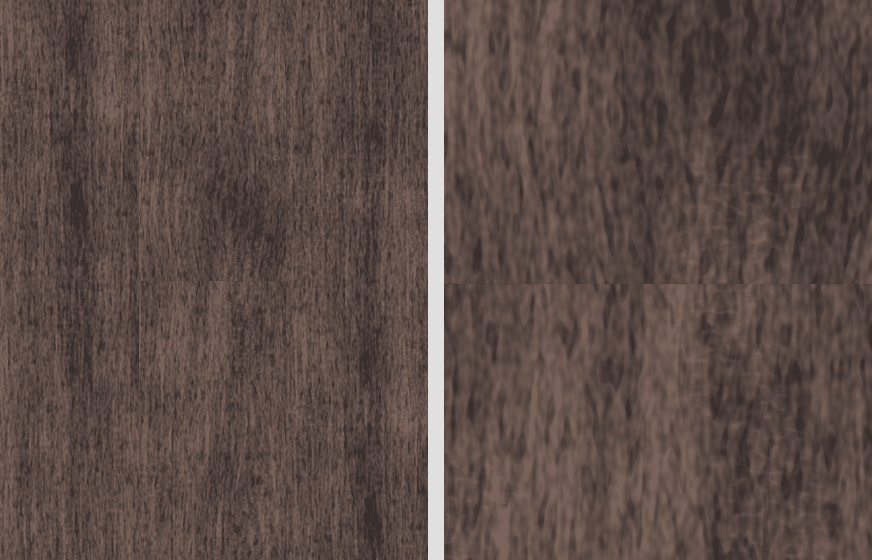
Left: the whole. Right: its middle third, enlarged.
This texture is drawn by a Shadertoy shader. Its source:

```glsl
// Dark brown oak planks: three columns, one butt joint, knots and streaky grain.

// Lengths are fractions of the canvas height.
const vec3  DARK_WOOD    = vec3(0.218, 0.182, 0.176);
const vec3  LIGHT_WOOD   = vec3(0.480, 0.389, 0.352);
const float PLANK_WIDTH  = 0.2625;
const float PLANK_CROP   = 0.0145;  // part of the first plank left of the canvas
const float JOINT_Y      = 0.4975;  // butt joint of the middle column
const float PLANK_SHIFT  = 0.56;    // slide between the two outer planks
const float PITH_X       = 0.146;   // dark heart of the outer planks
const float BASE_TONE    = 0.535;
const float SEAM_WIDTH   = 0.0010;
const float SEAM_DARK    = 0.06;
const float RING_AMOUNT  = 0.035;
const float GRAIN_BEND   = 0.50;
const float FIBRE_AMOUNT = 0.36;
const float BAND_AMOUNT  = 0.28;
const float STREAK_AMOUNT = 0.25;
const float MOTTLE_AMOUNT = 0.22;
const float STIPPLE_AMOUNT = 0.42;
const float PORE_DARK    = 0.30;
const float LINE_LIGHT   = 0.22;
const float FLECK_LIGHT  = 0.20;

vec2 gradientAt(ivec2 cell) {
    uint h = uint(cell.x) * 73856093u ^ uint(cell.y) * 19349663u;
    h = (h ^ (h >> 15)) * 739982445u;
    h = (h ^ (h >> 12)) * 695872825u;
    h ^= h >> 15;
    float angle = float(h & 65535u) * 6.28319 / 65536.0;
    return vec2(cos(angle), sin(angle));
}

// Gradient noise, roughly -0.7 to 0.7
float noise(vec2 p) {
    vec2 cell = floor(p), f = p - cell;
    ivec2 i = ivec2(cell);
    vec2 u = f * f * f * (f * (f * 6.0 - 15.0) + 10.0);
    float a = dot(gradientAt(i), f);
    float b = dot(gradientAt(i + ivec2(1, 0)), f - vec2(1, 0));
    float c = dot(gradientAt(i + ivec2(0, 1)), f - vec2(0, 1));
    float d = dot(gradientAt(i + ivec2(1, 1)), f - vec2(1, 1));
    return mix(mix(a, b, u.x), mix(c, d, u.x), u.y);
}

// Soft elliptical patch
float spot(vec2 p, vec2 centre, vec2 radius) {
    vec2 d = (p - centre) / radius;
    return exp(-dot(d, d));
}

// Soft vertical band
float band(float x, float centre, float width) {
    float d = (x - centre) / width;
    return exp(-d * d);
}

// Darkens a knot, draws faint rings and bends the fibres around it
void knot(vec2 p, vec2 centre, vec2 radius, float dark, inout float grainX, inout float tone) {
    vec2 d = (p - centre) / radius;
    float m = dot(d, d);
    grainX -= GRAIN_BEND * d.x * radius.x * exp(-0.4 * m);
    tone -= dark * exp(-m) + RING_AMOUNT * sin(17.0 * sqrt(m)) * exp(-0.5 * m);
}

// Outer planks: dark heart line with knots and side branches
void heartPlank(vec2 p, inout float grainX, inout float tone) {
    float heart = smoothstep(0.28, 0.62, p.y);
    tone -= 0.22 * heart * band(p.x, PITH_X, 0.024);
    float crack = smoothstep(0.58, 0.66, p.y) * smoothstep(-0.25, 0.15, noise(vec2(3.0, p.y * 14.0)));
    tone -= 0.25 * crack * band(p.x, PITH_X, 0.003);
    tone += 0.07 * band(p.x, 0.02, 0.05) + 0.04 * band(p.x, 0.24, 0.04);
    knot(p, vec2(PITH_X, 0.622), vec2(0.020, 0.055), 0.26, grainX, tone);
    knot(p, vec2(PITH_X, 0.915), vec2(0.009, 0.011), 0.30, grainX, tone);
    knot(p, vec2(PITH_X + 0.01, 1.32), vec2(0.009, 0.014), 0.25, grainX, tone);
    tone -= 0.19 * spot(p, vec2(PITH_X, 0.76), vec2(0.075, 0.026));
    tone -= 0.17 * spot(p, vec2(PITH_X + 0.01, 0.42), vec2(0.055, 0.12));
    tone += 0.15 * spot(p, vec2(0.21, 0.80), vec2(0.032, 0.018));
}

// Middle plank above the joint: broad dark swirl
void swirlPlank(vec2 p, inout float grainX, inout float tone) {
    knot(p, vec2(0.170, 0.63), vec2(0.072, 0.085), 0.23, grainX, tone);
    knot(p, vec2(0.140, 1.00), vec2(0.060, 0.090), 0.04, grainX, tone);
    tone -= 0.22 * spot(p, vec2(0.235, 0.58), vec2(0.055, 0.065));
    tone += 0.08 * band(p.x, 0.03, 0.05);
    tone += 0.10 * spot(p, vec2(0.24, 0.87), vec2(0.04, 0.12));
}

// Middle plank below the joint: pale side, small knot and arched grain
void archPlank(vec2 p, inout float grainX, inout float tone) {
    tone += 0.14 * spot(p, vec2(0.10, 0.34), vec2(0.07, 0.28));
    tone -= 0.17 * band(p.x, 0.18, 0.014) * smoothstep(0.12, 0.48, p.y);
    knot(p, vec2(0.176, 0.48), vec2(0.012, 0.018), 0.22, grainX, tone);
    knot(p, vec2(0.200, -0.02), vec2(0.060, 0.190), 0.08, grainX, tone);
}

void mainImage(out vec4 fragColor, in vec2 fragCoord) {
    vec2 p = fragCoord / iResolution.y;
    float pixel = 1.0 / iResolution.y;

    // Plank layout
    float shiftedX = p.x + PLANK_CROP;
    float column = floor(shiftedX / PLANK_WIDTH);
    bool middle = mod(column, 2.0) > 0.5;
    bool upper = p.y > JOINT_Y;
    vec2 q = vec2(shiftedX - column * PLANK_WIDTH, p.y);
    if (!middle) q.y += 0.5 * column * PLANK_SHIFT;
    float seed = middle ? (upper ? 3.7 : 7.3) : 0.0;

    // Ragged coordinates and the features of each plank
    vec2 w = q + 0.018 * vec2(noise(q * vec2(14, 9) + seed), noise(q * 16.0 + seed + 40.0));
    w += 0.010 * vec2(noise(q * 60.0 + seed), noise(q * 60.0 + seed + 70.0));
    float grainX = q.x + 0.006 * noise(q * vec2(8, 5) + seed);
    float tone = BASE_TONE;
    if (!middle) heartPlank(w, grainX, tone);
    else if (upper) swirlPlank(w, grainX, tone);
    else archPlank(w, grainX, tone);

    // Fibres, streaks and mottling
    vec2 g = vec2(mix(q.x, grainX, 0.8) + seed, q.y);
    tone += FIBRE_AMOUNT * noise(g * vec2(205, 22));
    tone += BAND_AMOUNT * noise(g * vec2(80, 4));
    tone += STREAK_AMOUNT * noise(g * vec2(26, 1.6));
    tone += MOTTLE_AMOUNT * noise(q * vec2(13, 8) + seed);

    // Fine stipple, short dark pores, thin pale lines and cross flecks
    tone += STIPPLE_AMOUNT * noise((q + seed) * vec2(270, 125) + 0.37);
    tone -= PORE_DARK * smoothstep(0.08, 0.30, noise(g * vec2(175, 46) + 17.0));
    tone += LINE_LIGHT * smoothstep(0.12, 0.38, noise(g * vec2(135, 7) + 31.0));
    float fleckArea = smoothstep(0.0, 0.35, noise(q * vec2(11, 7) + seed + 90.0));
    tone += FLECK_LIGHT * fleckArea * smoothstep(0.1, 0.4, noise(q * vec2(130, 240)));

    // Fine seams between planks
    float edge = min(q.x, PLANK_WIDTH - q.x);
    if (middle) edge = min(edge, abs(p.y - JOINT_Y));
    tone -= SEAM_DARK * (1.0 - smoothstep(0.0, SEAM_WIDTH + pixel, edge));

    fragColor = vec4(mix(DARK_WOOD, LIGHT_WOOD, clamp(tone, 0.0, 1.0)), 1.0);
}
```
